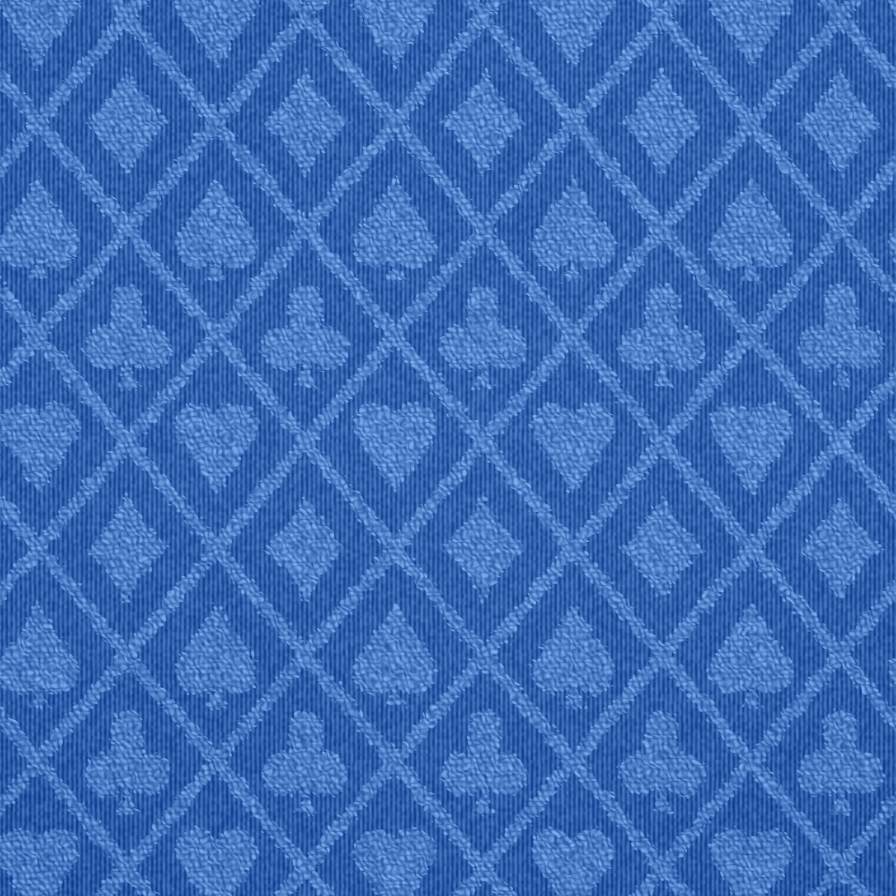
This pattern is drawn by a WebGL 2 fragment shader. Its source:

```glsl
#version 300 es
precision highp float;
// Blue woven card-table cloth: a diagonal lattice holding rows of the four card suits.

#define CELL_WIDTH 0.199
#define ROW_STEP 0.1188
#define FIRST_DIAMOND vec2(0.142, 0.863)
#define LINE_HALF_WIDTH 0.0076
#define SUIT_SCALE 0.97
#define RIB_COUNT 191.0
#define GRAIN_COUNT vec2(128.0, 150.0)
#define EDGE_WEAR 0.006
#define GROUND_TONE 0.30
#define RAISED_TONE 0.65
#define DEEP_BLUE vec3(0.08, 0.26, 0.58)
#define PALE_BLUE vec3(0.42, 0.62, 0.88)

uniform vec2 u_resolution;
out vec4 fragColor;

float hash(vec2 p) {
    vec3 q = fract(vec3(p.xyx) * 0.1031);
    q += dot(q, q.yzx + 33.33);
    return fract((q.x + q.y) * q.z);
}

float noise(vec2 p) {
    vec2 i = floor(p), f = fract(p);
    f = f * f * (3.0 - 2.0 * f);
    return mix(mix(hash(i), hash(i + vec2(1, 0)), f.x),
               mix(hash(i + vec2(0, 1)), hash(i + vec2(1, 1)), f.x), f.y);
}

// Suit distances: y up, one unit is one row step.
float diamond(vec2 p) {
    vec2 q = pow(abs(p) / vec2(0.41, 0.53) + 1e-4, vec2(0.85));
    return (q.x + q.y - 1.0) * 0.3;
}

float heart(vec2 p) {
    p.x = abs(p.x);
    float lobe = length(p - vec2(0.185, 0.16)) - 0.215;
    float point = max(dot(p - vec2(0.0, -0.5), vec2(0.83, -0.56)), p.y - 0.06);
    return min(lobe, point);
}

float stem(vec2 p) {
    float flare = abs(p.x) - 0.035 - 0.5 * max(0.0, -0.37 - p.y);
    return max(flare, abs(p.y + 0.34) - 0.16);
}

float spade(vec2 p) {
    return min(heart(vec2(p.x, -p.y)), stem(p));
}

float club(vec2 p) {
    float top = length(vec2(p.x, p.y - clamp(p.y, 0.0, 0.34))) - 0.155;
    float side = length(vec2(abs(p.x) - 0.205, p.y + 0.12)) - 0.21;
    return min(min(top, side), stem(p));
}

// Signed distance to the raised figure, in canvas units.
float figure(vec2 uv) {
    vec2 p = uv - FIRST_DIAMOND;
    float across = p.x / CELL_WIDTH, down = -p.y / ROW_STEP;
    vec2 slanted = vec2(across + 0.5 * down, across - 0.5 * down);
    vec2 id = round(slanted);

    // Lattice lines run along the borders of the slanted cells.
    vec2 border = 0.5 - abs(slanted - id);
    float slope = length(vec2(1.0 / CELL_WIDTH, 0.5 / ROW_STEP));
    float lattice = min(border.x, border.y) / slope - LINE_HALF_WIDTH;

    // The suit changes with every row.
    float row = id.x - id.y;
    vec2 centre = vec2(0.5 * (id.x + id.y) * CELL_WIDTH, -row * ROW_STEP);
    vec2 q = (p - centre) / (ROW_STEP * SUIT_SCALE);
    float kind = mod(row, 4.0);
    float suit = kind < 0.5 ? diamond(q) : kind < 1.5 ? spade(q)
               : kind < 2.5 ? club(q) : heart(q);
    return min(lattice, suit * ROW_STEP * SUIT_SCALE);
}

// Staggered, irregular tilted stitches, each with its own brightness.
float stitches(vec2 uv) {
    vec2 g = uv * GRAIN_COUNT;
    g += 0.9 * (vec2(noise(g * 0.8), noise(g * 0.8 + 17.0)) - 0.5);
    g.x += 0.5 * mod(floor(g.y), 2.0);
    vec2 f = fract(g) - 0.5;
    float bump = 1.0 - smoothstep(0.1, 0.6, length(f + 0.3 * f.yx));
    return bump * (0.7 + 0.6 * hash(floor(g)));
}

void main() {
    vec2 uv = gl_FragCoord.xy / u_resolution.y;
    float pixel = 1.0 / u_resolution.y;

    // Threads make the figure edges ragged.
    float grain = stitches(uv);
    vec2 wobble = vec2(noise(uv * vec2(110, 180)), noise(uv * vec2(150, 140) + 40.0)) - 0.5;
    float d = figure(uv + EDGE_WEAR * wobble) - 0.003 * (grain - 0.5);
    float soft = max(pixel, 0.0016);
    float raised = 1.0 - smoothstep(-soft, soft, d);

    // Fine vertical ribs on the ground, stitches on the figure.
    float fleck = noise(uv * vec2(300, 260)) - 0.5;
    float rib = cos(6.28319 * (uv.x * RIB_COUNT + 0.12 * noise(uv * vec2(60, 90))));
    float ground = GROUND_TONE + 0.21 * rib + 0.30 * fleck;
    float figureTone = RAISED_TONE + 0.46 * (grain - 0.42) + 0.07 * rib + 0.42 * fleck;
    float tone = mix(ground, figureTone, raised);

    // Broad uneven light, strongest near the top centre.
    vec2 fromLight = uv - vec2(0.53, 0.72);
    tone += 0.03 - 0.14 * dot(fromLight, fromLight) + 0.03 * (noise(uv * 4.0) - 0.5);
    fragColor = vec4(mix(DEEP_BLUE, PALE_BLUE, clamp(tone, -0.1, 1.15)), 1.0);
}
```
